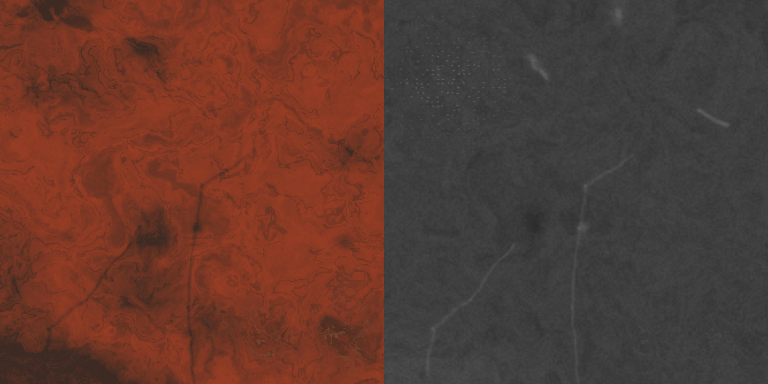
Give the GLSL for this texture, as a WebGL 1 fragment shader.

```glsl
precision highp float;
// Weathered rust stone beside its grey relief, sharing stains, swirls and cracks.
uniform vec2 u_resolution;

const vec3 RUST = vec3(0.595, 0.237, 0.142);
const vec3 SOOT = vec3(0.215, 0.160, 0.135);
const vec3 TAN = vec3(0.47, 0.33, 0.23);
const vec3 SLATE = vec3(0.247);
const float WARP = 0.075;
const float CREASE = 0.40;
const float GRAIN = 0.09;

float hash(vec2 p) {
  vec3 v = fract(vec3(p.xyx) * 0.1031);
  v += dot(v, v.yzx + 33.33);
  return fract((v.x + v.y) * v.z);
}

float noise(vec2 p) {
  vec2 i = floor(p), f = fract(p);
  f = f * f * (3.0 - 2.0 * f);
  return mix(mix(hash(i), hash(i + vec2(1.0, 0.0)), f.x),
             mix(hash(i + vec2(0.0, 1.0)), hash(i + 1.0), f.x), f.y);
}

float fbm(vec2 p) {
  float sum = 0.0, amp = 0.5;
  for (int i = 0; i < 5; i++) {
    sum += amp * noise(p);
    p = mat2(1.6, 1.2, -1.2, 1.6) * p + 17.3;
    amp *= 0.5;
  }
  return sum;
}

// Soft elliptical patch
float blob(vec2 p, vec2 centre, vec2 radius) {
  vec2 d = (p - centre) / radius;
  return exp(-dot(d, d));
}

// Thin soft line between two points
float crack(vec2 p, vec2 a, vec2 b, float width) {
  vec2 d = b - a;
  float t = clamp(dot(p - a, d) / dot(d, d), 0.0, 1.0);
  float r = length(p - a - d * t) / width;
  return exp(-r * r);
}

// Thin contour line of a noise field
float contour(float field, float level, float width) {
  return 1.0 - smoothstep(0.0, width, abs(field - level));
}

// Scattered round flecks, one per cell at most
float flecks(vec2 p, float density) {
  vec2 cell = floor(p);
  vec2 centre = 0.3 + 0.4 * vec2(hash(cell + 3.1), hash(cell + 8.7));
  float r = length((fract(p) - centre) * vec2(0.8, 1.2));
  return step(hash(cell), density) * (1.0 - smoothstep(0.08, 0.28, r));
}

void main() {
  vec2 uv = gl_FragCoord.xy / u_resolution.y;
  float aspect = u_resolution.x / u_resolution.y;
  uv.x *= 2.0 / aspect;
  float px = 1.0 / u_resolution.y;
  float greySide = smoothstep(-0.5 * px, 0.5 * px, uv.x - 1.0);
  vec2 q = vec2(uv.x - step(1.0, uv.x), uv.y);

  // Warped coordinates for ragged stains and flowing swirls
  vec2 bend = vec2(fbm(q * 7.0), fbm(q * 7.0 + 41.0)) - 0.48;
  vec2 w = q + WARP * bend * 2.0;
  vec2 flow = mat2(0.96, 0.28, -0.28, 0.96) * w * vec2(1.0, 1.45);
  float swirl = fbm(flow * 9.0 + bend * 3.0);
  float fine = fbm(q * 38.0 + bend * 8.0);
  float grain = noise(q * 190.0) - 0.5;

  // Stains, from the top down
  float stain = 0.65 * blob(w, vec2(0.18, 0.98), vec2(0.10, 0.05));
  stain += 0.30 * blob(w, vec2(0.07, 0.91), vec2(0.12, 0.09));
  stain += 0.65 * blob(w, vec2(0.40, 0.86), vec2(0.06, 0.05));
  stain += 0.38 * blob(w, vec2(0.16, 0.77), vec2(0.13, 0.08));
  stain += 0.50 * blob(w, vec2(0.91, 0.61), vec2(0.08, 0.05));
  stain += 0.60 * blob(w, vec2(0.39, 0.41), vec2(0.07, 0.06));
  stain += 0.60 * blob(w, vec2(0.40, 0.25), vec2(0.11, 0.08));
  stain += 0.45 * blob(w, vec2(0.05, 0.28), vec2(0.10, 0.09));
  stain += 0.55 * blob(w, vec2(0.56, 0.14), vec2(0.05, 0.06));
  float veined = blob(w, vec2(0.69, 0.13), vec2(0.075, 0.06))
               + blob(w, vec2(0.90, 0.12), vec2(0.09, 0.08));
  float knots = blob(q, vec2(0.517, 0.408), vec2(0.014, 0.018))
              + blob(q, vec2(0.90, 0.37), vec2(0.022, 0.018))
              + blob(q, vec2(0.395, 0.37), vec2(0.025, 0.014));
  float slope = w.y + 0.40 * w.x;
  float corner = 1.0 - smoothstep(0.12, 0.25, slope);

  // Cracks running down the middle and from the lower left
  vec2 j = q + 0.035 * bend;
  float cracks = crack(j, vec2(0.65, 0.60), vec2(0.53, 0.52), 0.005)
               + crack(j, vec2(0.53, 0.52), vec2(0.51, 0.41), 0.005)
               + crack(j, vec2(0.51, 0.41), vec2(0.495, 0.20), 0.004)
               + crack(j, vec2(0.495, 0.20), vec2(0.51, 0.0), 0.004)
               + crack(j, vec2(0.12, 0.02), vec2(0.12, 0.15), 0.005)
               + crack(j, vec2(0.12, 0.15), vec2(0.23, 0.22), 0.005)
               + crack(j, vec2(0.23, 0.22), vec2(0.34, 0.37), 0.004);
  float creases = contour(swirl, 0.47, 0.035) + 0.6 * contour(swirl, 0.60, 0.03);
  float pits = smoothstep(0.58, 0.74, swirl);
  float threads = contour(fine, 0.48, 0.035);
  float speckZone = blob(q, vec2(0.17, 0.79), vec2(0.17, 0.13));
  float specks = flecks(q * vec2(75.0, 85.0), 0.10 + 0.35 * speckZone);

  // Rust side
  float dark = 0.10 + stain * (0.45 + 1.1 * fine) + 0.72 * corner + 0.35 * veined;
  dark += CREASE * creases * (0.25 + 0.75 * fine) + 0.28 * pits + 0.5 * knots;
  dark += 0.28 * cracks + 0.35 * (fine - 0.48) + GRAIN * grain + 0.2 * specks * speckZone;
  vec3 rust = mix(RUST, SOOT, clamp(dark, 0.0, 0.95));
  rust = mix(rust, TAN, clamp(threads * (0.6 * veined + 0.15 * corner + 0.2 * stain), 0.0, 0.7));

  // Grey side
  float pale = blob(w, vec2(0.42, 0.83), vec2(0.018, 0.014))
             + blob(q, vec2(0.52, 0.405), vec2(0.014, 0.016))
             + blob(w, vec2(0.63, 0.97), vec2(0.015, 0.03))
             + crack(j, vec2(0.82, 0.72), vec2(0.89, 0.68), 0.006);
  float relief = 0.05 * (fine - 0.48) + 0.03 * grain - 0.022 * pits - 0.012 * creases;
  relief += 0.045 * cracks + 0.10 * pale * (0.5 + fine) + 0.10 * specks * (0.12 + speckZone);
  relief += 0.03 * threads * (veined + 0.5 * corner + 0.5 * stain) + 0.025 * corner;
  relief -= 0.065 * blob(w, vec2(0.385, 0.43), vec2(0.035, 0.045));
  vec3 grey = SLATE + relief;

  gl_FragColor = vec4(mix(rust, grey, greySide), 1.0);
}
```
